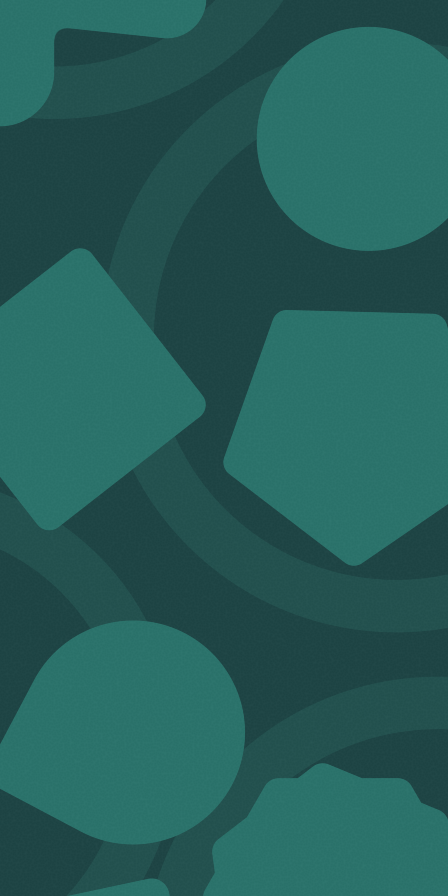
Reproduce this background procedurally as a Shadertoy shader.

```glsl
// Teal rounded shapes scattered over broad rings on a dark, softly grained green.

const float TAU = 6.2831853;
const vec3 DARK_GREEN = vec3(0.12, 0.27, 0.27);
const vec3 RING_GREEN = vec3(0.14, 0.32, 0.31);
const vec3 SHAPE_TEAL = vec3(0.17, 0.45, 0.42);

float circle(vec2 p, float radius) {
    return length(p) - radius;
}

float ring(vec2 p, float radius, float halfWidth) {
    return abs(length(p) - radius) - halfWidth;
}

float capsule(vec2 p, vec2 a, vec2 b, float radius) {
    vec2 axis = b - a;
    float t = clamp(dot(p - a, axis) / dot(axis, axis), 0.0, 1.0);
    return length(p - a - t * axis) - radius;
}

// Regular polygon with rounded corners; one side faces the angle "turn".
float roundedPolygon(vec2 p, float sides, float apothem, float corner, float turn) {
    float sector = TAU / sides;
    float angle = mod(atan(p.y, p.x) - turn + 0.5 * sector, sector) - 0.5 * sector;
    float inner = apothem - corner;
    vec2 q = length(p) * vec2(cos(angle), abs(sin(angle)));
    vec2 e = q - inner * vec2(1.0, tan(0.5 * sector));
    return (e.y > 0.0 ? length(e) : e.x) - corner;
}

// Circle with one square corner in the quadrant that starts at "turn".
float teardrop(vec2 p, float radius, float turn) {
    vec2 axis = vec2(cos(turn), sin(turn));
    vec2 q = vec2(dot(p, axis), dot(p, vec2(-axis.y, axis.x)));
    return (min(q.x, q.y) > 0.0 ? max(q.x, q.y) : length(q)) - radius;
}

float smoothUnion(float a, float b, float blend) {
    float h = max(blend - abs(a - b), 0.0) / blend;
    return min(a, b) - 0.25 * h * h * blend;
}

float coverage(float d, float pixel) {
    return 1.0 - smoothstep(-0.6 * pixel, 0.6 * pixel, d);
}

vec2 hash2(vec2 cell) {
    vec3 h = fract(cell.xyx * vec3(0.1031, 0.1030, 0.0973));
    h += dot(h, h.yzx + 33.33);
    return fract((h.xx + h.yz) * h.zy);
}

// Distance to the nearest scattered point.
float cellularNoise(vec2 p) {
    vec2 cell = floor(p);
    float nearest = 2.0;
    for (int y = -1; y <= 1; y++) {
        for (int x = -1; x <= 1; x++) {
            vec2 neighbour = cell + vec2(x, y);
            nearest = min(nearest, length(neighbour + hash2(neighbour) - p));
        }
    }
    return nearest;
}

float ringField(vec2 p) {
    // Centre and radius of each ring
    vec3 rings[4] = vec3[4](
        vec3(0.885, 1.247, 0.600), vec3(0.122, 2.359, 0.566),
        vec3(-0.208, 0.333, 0.546), vec3(0.977, -0.169, 0.600));
    float d = 10.0;
    for (int i = 0; i < 4; i++) {
        d = min(d, ring(p - rings[i].xy, rings[i].z, 0.0586));
    }
    return d;
}

float shapeField(vec2 p) {
    // Circle, squares and pentagon
    float d = circle(p - vec2(0.823, 1.690), 0.25);
    d = min(d, roundedPolygon(p - vec2(0.1445, 1.131), 4.0, 0.234, 0.034, 0.663));
    d = min(d, roundedPolygon(p - vec2(0.189, -0.231), 4.0, 0.234, 0.040, 0.21));
    d = min(d, roundedPolygon(p - vec2(0.797, 1.047), 5.0, 0.257, 0.033, 1.545));

    d = min(d, teardrop(p - vec2(0.297, 0.365), 0.25, 2.655));

    // Twelve-cornered badge from two hexagons
    vec2 badge = p - vec2(0.755, -0.003);
    d = min(d, roundedPolygon(badge, 6.0, 0.266, 0.036, 0.131));
    d = min(d, roundedPolygon(badge, 6.0, 0.266, 0.036, 0.524));

    // Two-lobed blob
    float lowerLobe = capsule(p, vec2(0.0, 2.06), vec2(0.0, 1.839), 0.121);
    float sideLobe = capsule(p, vec2(0.104, 2.031), vec2(0.372, 2.003), 0.0885);
    return min(d, smoothUnion(lowerLobe, sideLobe, 0.036));
}

void mainImage(out vec4 fragColor, in vec2 fragCoord) {
    // Canvas is one unit wide and two units high
    vec2 p = fragCoord / iResolution.xy * vec2(1.0, 2.0);
    float pixel = 1.0 / iResolution.x;

    vec3 color = mix(DARK_GREEN, RING_GREEN, coverage(ringField(p), pixel));
    color = mix(color, SHAPE_TEAL, coverage(shapeField(p), pixel));

    // Fine paper grain
    color += 0.022 * (cellularNoise(p * 190.0) - 0.45);
    fragColor = vec4(color, 1.0);
}
```
